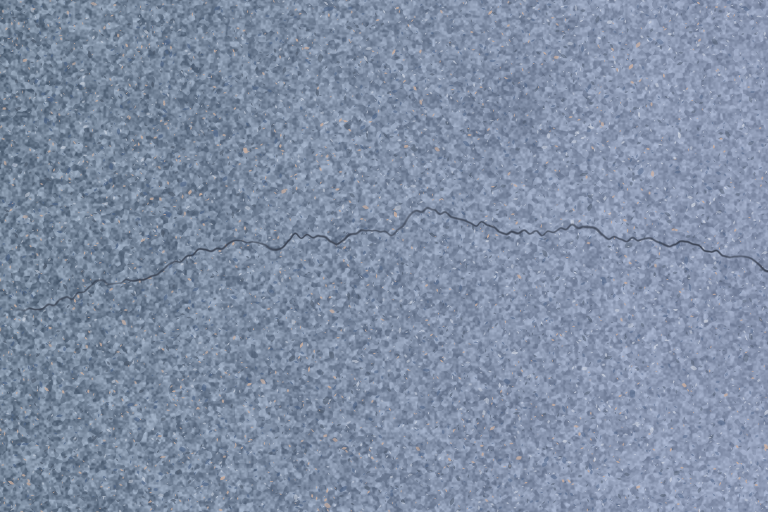
A Shadertoy shader for this texture:

```glsl
#define GRAIN_SCALE 115.0
#define GRAIN_CONTRAST 0.20
#define SAND_CONTRAST 0.15
#define STAIN_CONTRAST 0.075
#define CRACK_WIDTH 0.0017
#define SHADE_COLOR vec3(0.452, 0.518, 0.597)
#define LIGHT_COLOR vec3(0.548, 0.597, 0.702)
#define NAVY_COLOR vec3(0.29, 0.38, 0.52)
#define SLATE_COLOR vec3(0.29, 0.34, 0.41)
#define PALE_COLOR vec3(0.84, 0.86, 0.90)
#define WARM_COLOR vec3(0.80, 0.69, 0.63)
#define CRACK_COLOR vec3(0.20, 0.23, 0.29)

// Sine-free hashes
vec3 hash3(vec2 p) {
    vec3 q = fract(p.xyx * vec3(0.1031, 0.1030, 0.0973));
    q += dot(q, q.yxz + 33.33);
    return fract((q.xxy + q.yzz) * q.zyx);
}

float valueNoise(vec2 p) {
    vec2 cell = floor(p), f = fract(p);
    f = f * f * (3.0 - 2.0 * f);
    float low = mix(hash3(cell).x, hash3(cell + vec2(1, 0)).x, f.x);
    float high = mix(hash3(cell + vec2(0, 1)).x, hash3(cell + 1.0).x, f.x);
    return mix(low, high, f.y);
}

float fbm(vec2 p) {
    float sum = 0.0, weight = 0.5;
    for (int i = 0; i < 4; i++) {
        sum += weight * valueNoise(p);
        p = mat2(1.6, 1.2, -1.2, 1.6) * p + 17.3;
        weight *= 0.5;
    }
    return sum / 0.9375;
}

// Soft cellular mosaic: one random brightness per grain, centred on zero
float grains(vec2 p) {
    vec2 cell = floor(p);
    float sum = 0.0, total = 0.0;
    for (int y = -1; y <= 1; y++)
    for (int x = -1; x <= 1; x++) {
        vec2 id = cell + vec2(x, y);
        vec3 rnd = hash3(id + 211.0);
        vec2 d = id + rnd.xy - p;
        float weight = exp(-9.0 * dot(d, d));
        sum += weight * (rnd.z - 0.5);
        total += weight;
    }
    return sum / total;
}

// Scattered angular chips: x is coverage, y a random value of the chip
vec2 chips(vec2 p, float scale, float density, float size, float pixel) {
    p *= scale;
    vec2 cell = floor(p), result = vec2(0.0);
    float soft = max(pixel * scale, 0.08);
    for (int y = -1; y <= 1; y++)
    for (int x = -1; x <= 1; x++) {
        vec2 id = cell + vec2(x, y);
        vec3 place = hash3(id + scale * 3.0);
        vec3 shape = hash3(id + scale * 7.0 + 57.0);
        if (place.z > density) continue;
        vec2 d = p - id - place.xy;
        float angle = 6.2832 * shape.x;
        vec2 axis = vec2(cos(angle), sin(angle));
        d = vec2(dot(d, axis), dot(d, vec2(-axis.y, axis.x)));
        d.x += 0.35 * d.y;
        d.y *= 1.2 + 1.3 * shape.y;
        float radius = size * (0.45 + 0.75 * shape.z * shape.z);
        float dist = mix(length(d), abs(d.x) + abs(d.y), 0.4) - radius;
        float cover = 1.0 - smoothstep(-soft, soft, dist);
        if (cover > result.x) result = vec2(cover, fract(shape.y * 7.0 + shape.z));
    }
    return result;
}

// Height of the wandering arched crack
float crackPath(float x) {
    float arch = 0.568 - 0.27 * (x - 0.87) * (x - 0.87);
    float wander = 0.055 * (valueNoise(vec2(x * 7.0, 3.7)) - 0.5);
    float jag = 0.026 * (valueNoise(vec2(x * 26.0, 9.2)) - 0.5);
    return arch + wander + jag + 0.012 * (valueNoise(vec2(x * 85.0, 5.1)) - 0.5);
}

void mainImage(out vec4 fragColor, in vec2 fragCoord) {
    vec2 p = fragCoord / iResolution.y;
    float pixel = 1.0 / iResolution.y;
    float side = p.x * iResolution.y / iResolution.x;
    float roughness = mix(1.15, 0.72, side);

    // Broad light and faint stains
    float light = smoothstep(-0.1, 1.05, side + 0.1 * (0.5 - p.y));
    vec3 color = mix(SHADE_COLOR, LIGHT_COLOR, light);
    color += STAIN_CONTRAST * (fbm(p * 5.0 + 4.0) - 0.5);

    // Packed grains and sand
    vec2 warp = 0.004 * vec2(valueNoise(p * 90.0), valueNoise(p * 90.0 + 40.0));
    float relief = GRAIN_CONTRAST * grains((p + warp) * GRAIN_SCALE);
    relief += SAND_CONTRAST * (valueNoise(p * 215.0) - 0.5);
    color += roughness * relief;

    // Dark stones, then pale and warm chips
    for (int i = 0; i < 2; i++) {
        float fi = float(i);
        vec2 stone = chips(p, 42.0 + 36.0 * fi, 0.17 + 0.10 * fi, 0.30, pixel);
        vec3 stoneColor = mix(NAVY_COLOR, SLATE_COLOR, step(0.55, stone.y));
        color = mix(color, stoneColor, stone.x * 0.58 * roughness);
    }
    for (int i = 0; i < 2; i++) {
        float fi = float(i);
        vec2 chip = chips(p + 0.37, 56.0 + 44.0 * fi, 0.08 + 0.11 * fi, 0.31, pixel);
        vec3 chipColor = mix(PALE_COLOR, WARM_COLOR, step(0.35 + 0.4 * side, chip.y));
        color = mix(color, chipColor, chip.x * mix(0.4, 0.85, chip.y));
    }

    // Hairline crack, corrected for its slope
    float slope = (crackPath(p.x + 0.002) - crackPath(p.x - 0.002)) / 0.004;
    float gap = abs(p.y - crackPath(p.x)) / sqrt(1.0 + slope * slope);
    float width = CRACK_WIDTH * (0.5 + valueNoise(vec2(p.x * 30.0, 1.5)));
    float crack = 1.0 - smoothstep(0.0, width + pixel, gap);
    crack *= smoothstep(0.02, 0.07, p.x) * (0.45 + 0.55 * valueNoise(vec2(p.x * 18.0, 8.4)));
    color = mix(color, CRACK_COLOR, crack);

    fragColor = vec4(clamp(color, 0.0, 1.0), 1.0);
}
```
